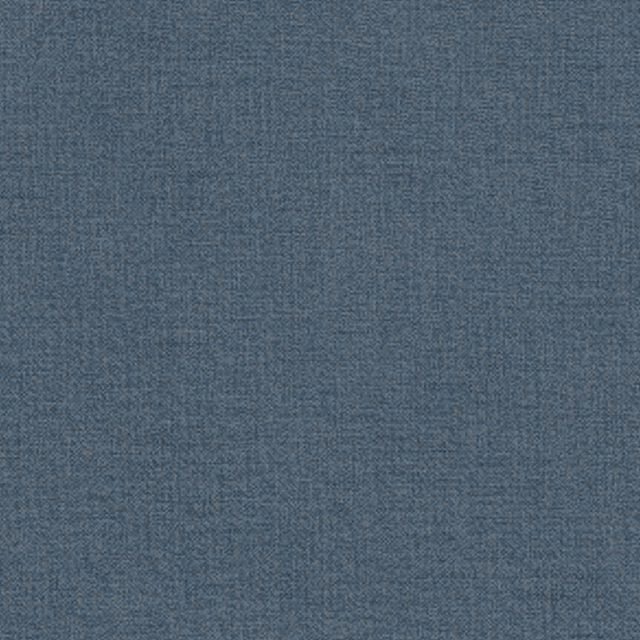
Write a Shadertoy shader that draws this texture.

```glsl
// Fine slate-blue linen: thin warp and weft threads of uneven tone cross in
// a plain weave, with crisp fibre grain, warm flecks and sparse dark threads.
// Sharpened, stretched value noise makes the threads; a sample grid smooths.

#define BASE_COLOR vec3(0.314, 0.374, 0.429)
#define WARM_TINT vec3(0.034, 0.002, -0.024)
#define THREADS 268.0
#define STREAKS 13.0
#define WEFT_CONTRAST 0.066
#define WARP_CONTRAST 0.050
#define GRAIN_CONTRAST 0.160
#define WEAVE_CONTRAST 0.022
#define MOTTLE_CONTRAST 0.010
#define DARK_THREAD 0.034
#define SHARPEN 0.38
#define SAMPLES 2

float hash(vec2 p) {
    return fract(sin(dot(p, vec2(127.1, 311.7))) * 43758.5453);
}

// Smooth value noise centred on zero
float noise(vec2 p) {
    vec2 cell = floor(p);
    vec2 f = fract(p);
    f = f * f * (3.0 - 2.0 * f);
    float low = mix(hash(cell), hash(cell + vec2(1.0, 0.0)), f.x);
    float high = mix(hash(cell + vec2(0.0, 1.0)), hash(cell + vec2(1.0, 1.0)), f.x);
    return mix(low, high, f.y) - 0.5;
}

// Noise less its neighbour, which flattens clumps and keeps fine detail
float crispNoise(vec2 p, vec2 neighbour) {
    return noise(p) - SHARPEN * noise(p + neighbour);
}

// Tone along one thread: long streaks and short slubs
float threadTone(float along, float across, float seed) {
    vec2 p = vec2(along * STREAKS, across * THREADS) + seed;
    vec2 nextThread = vec2(0.0, 1.0);
    float streak = crispNoise(p, nextThread);
    float slub = crispNoise(p * vec2(5.3, 1.0) + 37.0, nextThread);
    return 0.65 * streak + 0.75 * slub;
}

// Occasional long dark run of a single thread
float darkRun(float along, float across, float seed) {
    float run = noise(vec2(along * STREAKS, across * THREADS) + seed);
    return smoothstep(0.26, 0.46, run);
}

// Fibre grain, sharpened evenly along both thread directions
float fibreGrain(vec2 p) {
    float sides = noise(p + vec2(1.0, 0.0)) + noise(p + vec2(0.0, 1.0));
    return noise(p) - 0.6 * SHARPEN * sides;
}

vec3 linen(vec2 uv) {
    // Threads wander slightly, which keeps the weave irregular
    vec2 wander = vec2(noise(uv * 27.0), noise(uv * 27.0 + 71.0)) / THREADS;
    vec2 p = uv + 0.5 * wander;

    float weft = threadTone(p.x, p.y, 11.0);
    float warp = threadTone(p.y, p.x, 53.0);
    float dark = darkRun(p.x, p.y, 131.0) + 0.4 * darkRun(p.y, p.x, 173.0);

    // Alternating raised crossings, stronger in some patches
    vec2 wave = sin((uv + 1.5 * wander) * THREADS * 3.14159);
    float weave = wave.x * wave.y * (1.0 + 1.8 * noise(uv * 80.0));

    float grain = fibreGrain(uv * THREADS * 1.09 + 19.0);
    float mottle = noise(uv * 5.0 + 3.0) + 0.6 * noise(uv * 13.0 + 8.0);

    float tone = WEFT_CONTRAST * weft + WARP_CONTRAST * warp
        + GRAIN_CONTRAST * grain + WEAVE_CONTRAST * weave
        + MOTTLE_CONTRAST * mottle - DARK_THREAD * (dark - 0.07);

    // Warm and cool fibres
    float fleck = noise(uv * THREADS * vec2(0.5, 0.9) + 97.0) + 0.5 * warp;
    return BASE_COLOR + tone + WARM_TINT * fleck;
}

void mainImage(out vec4 fragColor, in vec2 fragCoord) {
    float size = min(iResolution.x, iResolution.y);
    vec3 color = vec3(0.0);

    // Average a grid of samples inside the pixel
    for (int j = 0; j < SAMPLES; j++) {
        for (int i = 0; i < SAMPLES; i++) {
            vec2 offset = (vec2(i, j) + 0.5) / float(SAMPLES) - 0.5;
            color += linen((fragCoord + offset) / size);
        }
    }
    fragColor = vec4(color / float(SAMPLES * SAMPLES), 1.0);
}
```
